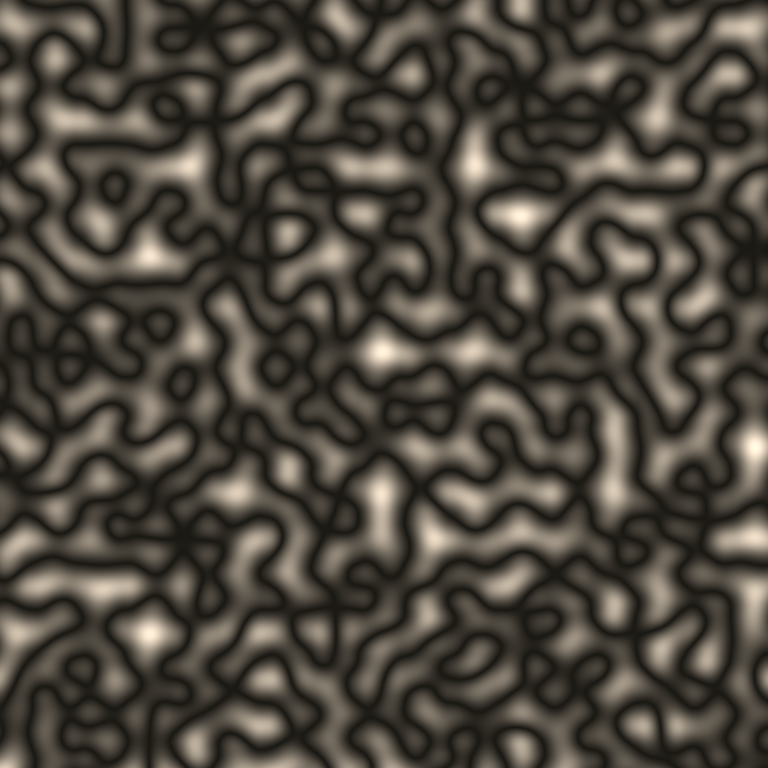
A Shadertoy shader for this texture:

```glsl
// Warm grey pebbled cells: folded gradient noise with thin dark creases.

// Random unit direction for a lattice corner
vec2 cornerDirection(vec2 corner) {
    uvec2 q = uvec2(ivec2(corner) + 4096) * uvec2(1597334673u, 3812015801u);
    uint h = (q.x ^ q.y) * 1597334673u;
    h = (h ^ (h >> 15)) * 2246822519u;
    h ^= h >> 13;
    float angle = 6.28319 * float(h & 65535u) / 65536.0;
    return vec2(cos(angle), sin(angle));
}

float cornerRamp(vec2 cell, vec2 f, vec2 corner) {
    return dot(cornerDirection(cell + corner), f - corner);
}

// Signed gradient noise with a quintic fade
float gradientNoise(vec2 p) {
    vec2 cell = floor(p);
    vec2 f = p - cell;
    vec2 fade = f * f * f * (f * (f * 6.0 - 15.0) + 10.0);
    float bottom = mix(cornerRamp(cell, f, vec2(0, 0)),
                       cornerRamp(cell, f, vec2(1, 0)), fade.x);
    float top = mix(cornerRamp(cell, f, vec2(0, 1)),
                    cornerRamp(cell, f, vec2(1, 1)), fade.x);
    return mix(bottom, top, fade.y);
}

void mainImage(out vec4 fragColor, in vec2 fragCoord) {
    vec2 uv = fragCoord / iResolution.y;

    // Fold the noise at zero, with slightly rounded creases
    float n = gradientNoise(uv * 16.5 + vec2(7.3, 21.6));
    float height = sqrt(n * n + 0.0001) / 0.2;

    // Gentle lift towards the bright centres
    float light = height * (0.2 + 0.028 * height);

    vec3 creaseColor = vec3(0.095, 0.088, 0.070);
    vec3 warmLight = vec3(1.0, 0.93, 0.85);
    fragColor = vec4(creaseColor + warmLight * light, 1.0);
}
```
